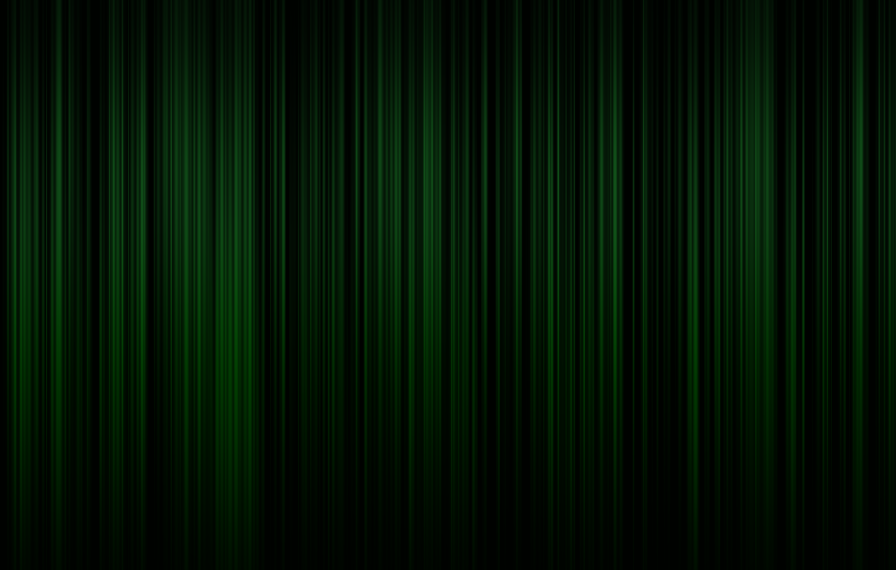
Write a Shadertoy shader that draws this background.

```glsl
// Streaks per canvas width
const float FOLD_COUNT = 34.0;
const float PLEAT_COUNT = 84.0;
const float THREAD_COUNT = 200.0;

// Light and colour
const float PEAK_LIGHT = 0.33;
const float CONTRAST = 3.0;
const float SHADOW_CUT = 0.035;
const vec3 UPPER_TINT = vec3(0.21, 1.0, 0.32);
const vec3 LOWER_TINT = vec3(0.02, 1.0, 0.02);
const vec3 BASE_COLOR = vec3(0.0, 0.006, 0.0);

vec4 hash4(float n) {
    return fract(sin(n * vec4(12.71, 31.17, 26.95, 18.33) + 1.3) * 4375.85);
}

// Cellular noise across x: each cell holds one soft streak of finite height
float streaks(vec2 uv, float count, float seed) {
    float x = uv.x * count;
    float cell = floor(x);
    float minWidth = 0.45 * count / iResolution.x;
    float sum = 0.0;
    for (int i = -2; i <= 2; i++) {
        float id = cell + float(i);
        vec4 rnd = hash4(id + seed);
        float center = id + mix(0.2, 0.8, rnd.x);
        float width = max(mix(0.12, 0.44, rnd.y), minWidth);
        float across = (x - center) / width;
        float along = (uv.y - mix(0.1, 1.0, rnd.w)) / 0.45;
        float reach = mix(0.4, 1.0, exp(-along * along));
        sum += mix(0.15, 1.0, rnd.z) * reach * exp(-across * across);
    }
    return sum;
}

// Band of light: strongest above the middle, fading to both edges
float lightBand(float y) {
    float rise = smoothstep(-0.25, 0.62, y);
    float fall = 1.0 - 0.6 * smoothstep(0.68, 1.03, y);
    return rise * fall;
}

void mainImage(out vec4 fragColor, in vec2 fragCoord) {
    vec2 uv = fragCoord / iResolution.xy;

    // Narrow folds, broken up by pleats and fine threads
    float folds = 0.60 * streaks(uv, FOLD_COUNT, 11.0)
                + 0.50 * streaks(uv, PLEAT_COUNT, 173.0);
    float threads = 0.3 + 1.6 * streaks(uv, THREAD_COUNT, 419.0);
    float cloth = max(folds * threads - SHADOW_CUT, 0.0);

    // Soft limit on highlights, then the vertical lighting
    float light = PEAK_LIGHT * (1.0 - exp(-CONTRAST * cloth)) * lightBand(uv.y);

    vec3 tint = mix(LOWER_TINT, UPPER_TINT, smoothstep(0.3, 0.66, uv.y));
    fragColor = vec4(BASE_COLOR + light * tint, 1.0);
}
```
